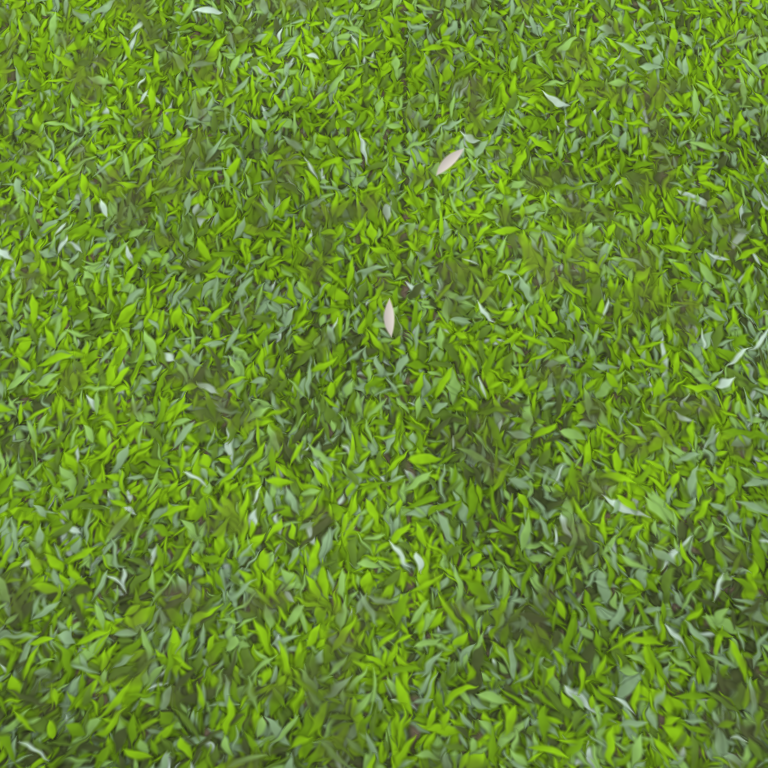
Write a Shadertoy shader that draws this texture.

```glsl
#define LAYERS 13
#define COARSE_GRID 14.0
#define FINE_GRID 41.0
#define PERSPECTIVE 0.6
#define SPREAD 1.9
#define SOFTNESS 0.003
#define SHADOW 0.14
#define PATCHINESS 0.4
#define RAGGEDNESS 0.007
#define GAIN 1.04

const vec3 BRIGHT = vec3(0.50, 0.69, 0.10);
const vec3 MID    = vec3(0.40, 0.56, 0.10);
const vec3 DULL   = vec3(0.35, 0.46, 0.17);
const vec3 PALE   = vec3(0.51, 0.67, 0.35);
const vec3 GREY   = vec3(0.50, 0.62, 0.46);
const vec3 DEEP   = vec3(0.28, 0.33, 0.18);
const vec3 SOIL   = vec3(0.42, 0.38, 0.31);
const vec3 GLINT  = vec3(0.68, 0.77, 0.70);
const vec3 PETAL  = vec3(0.87, 0.84, 0.80);

float hash(vec2 p) {
    return fract(sin(dot(p, vec2(127.1, 311.7))) * 43758.5453);
}

vec4 hash4(vec2 p) {
    return fract(sin(dot(p, vec2(127.1, 311.7)) + vec4(0.0, 1.7, 3.1, 4.9)) * 43758.5453);
}

float noise(vec2 p) {
    vec2 i = floor(p), f = fract(p);
    f = f * f * (3.0 - 2.0 * f);
    return mix(mix(hash(i), hash(i + vec2(1, 0)), f.x),
               mix(hash(i + vec2(0, 1)), hash(i + vec2(1, 1)), f.x), f.y);
}

// Tapered, bent leaf; "local" returns position across (-1..1) and along (0..1)
float leafDistance(vec2 p, float angle, float halfLength, float halfWidth, float bend, out vec2 local) {
    float c = cos(angle), s = sin(angle);
    p = vec2(c * p.x - s * p.y, s * p.x + c * p.y);
    float t = clamp(0.5 + 0.5 * p.y / halfLength, 0.0, 1.0);
    p.x -= bend * halfLength * (t * t - 0.3);
    local = vec2(clamp(p.x / halfWidth, -1.0, 1.0), t);
    float profile = halfWidth * 4.0 * t * (1.0 - t);
    return max(abs(p.x) - profile, abs(p.y) - halfLength);
}

vec3 leafColor(float pick) {
    if (pick < 0.29) return BRIGHT;
    if (pick < 0.50) return MID;
    if (pick < 0.62) return DULL;
    if (pick < 0.80) return PALE;
    if (pick < 0.97) return GREY;
    return DEEP;
}

// One jittered grid of leaves; only the four nearest can reach a point
void paintLayer(inout vec3 col, vec2 ground, float layer) {
    float depth = layer / float(LAYERS - 1);
    float grid = mix(COARSE_GRID, FINE_GRID, fract(layer * 0.618));
    float soft = SOFTNESS * grid;
    vec2 offset = layer * vec2(0.37, 0.71);
    vec2 p = ground * grid + offset;
    vec2 home = floor(p);
    for (int k = 3; k >= 0; k--) {
        vec2 cell = home + vec2(k & 1, k >> 1);
        vec4 a = hash4(cell + layer * 17.3);
        vec2 toLeaf = p - cell - 0.5 * (a.xy - 0.5);
        if (dot(toLeaf, toLeaf) > 0.7) continue;
        vec4 b = fract(a.yzwx * 13.7 + a.zwxy * 7.1);
        float angle = (a.z + a.w - 1.0) * SPREAD;
        vec2 local;
        float d = leafDistance(toLeaf, angle, mix(0.3, 0.77, b.x),
                               mix(0.07, 0.18, b.y), (b.z - 0.5) * 1.1, local);
        col *= 1.0 - SHADOW * smoothstep(0.17, 0.0, d);
        float cover = smoothstep(soft, -soft, d);
        if (cover <= 0.0) continue;
        vec2 root = (cell - offset) / grid;
        float patchShift = (noise(root * 8.0) - 0.5) * PATCHINESS - (root.y - 0.65) * 0.12;
        vec3 leaf = leafColor(b.w + patchShift);
        if (fract(b.w * 37.0) > 0.985) leaf = GLINT;
        leaf *= mix(0.84, 1.05, depth) * mix(0.90, 1.08, local.y);
        leaf *= 1.0 + 0.06 * local.x * sign(b.z - 0.5);
        col = mix(col, leaf, cover);
    }
}

// Fallen petal in canvas units
void paintPetal(inout vec3 col, vec2 p, float angle) {
    vec2 local;
    float d = leafDistance(p, angle, 0.025, 0.007, 0.3, local);
    col = mix(col, PETAL * (0.95 + 0.1 * local.x), smoothstep(0.002, -0.002, d));
}

void mainImage(out vec4 fragColor, in vec2 fragCoord) {
    vec2 uv = fragCoord / iResolution.y;
    // Features shrink toward the top
    vec2 ground = vec2((uv.x - 0.5) * (1.0 + PERSPECTIVE * uv.y),
                       uv.y + 0.5 * PERSPECTIVE * uv.y * uv.y);
    // Ragged outlines
    vec2 warped = ground + RAGGEDNESS * (vec2(noise(ground * 70.0),
                                              noise(ground * 70.0 + 31.0)) - 0.5);

    // Shaded earth below the grass
    float earth = noise(ground * 45.0);
    vec3 col = mix(DEEP, SOIL, smoothstep(0.45, 0.9, earth));

    for (int k = 0; k < LAYERS; k++) paintLayer(col, warped, float(k));

    // Dark hollows between tufts, with hints of earth
    float hollow = 0.65 * noise(ground * 17.0 + 5.0) + 0.35 * noise(ground * 41.0);
    float shade = smoothstep(0.48, 0.18, hollow);
    col = mix(col, mix(DEEP, SOIL, earth * 0.6), 0.5 * shade);

    // Fine mottling and broad light
    col *= GAIN * (0.96 + 0.08 * noise(ground * 130.0));
    col *= mix(0.97, 1.06, uv.y) + 0.14 * (noise(ground * 5.0 + 9.0) - 0.5);

    paintPetal(col, uv - vec2(0.507, 0.586), -0.2);
    paintPetal(col, uv - vec2(0.585, 0.790), 0.65);
    fragColor = vec4(clamp(col, 0.0, 1.0), 1.0);
}
```
